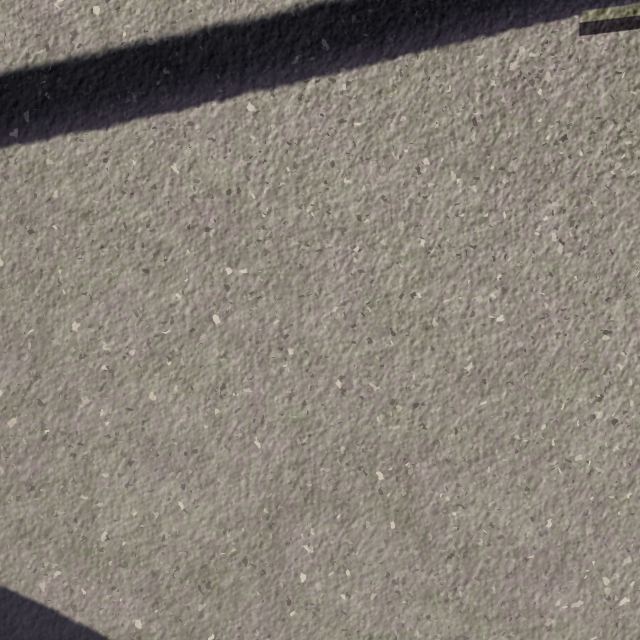
A three.js fragment shader for this texture:

```glsl
// Worn asphalt in low sunlight: slanted embossed grains with scattered pale and
// dark chips, crossed by a soft diagonal shadow band and a corner shadow.
// Grain relief is the slope of rotated value noise; chips come from jittered cells.
varying vec2 vUv;

float hash(vec2 p) {
  return fract(sin(dot(p, vec2(127.1, 311.7))) * 43758.5453);
}

float noise(vec2 p) {
  vec2 i = floor(p), f = fract(p);
  f = f * f * (3.0 - 2.0 * f);
  return mix(mix(hash(i), hash(i + vec2(1.0, 0.0)), f.x),
             mix(hash(i + vec2(0.0, 1.0)), hash(i + vec2(1.0, 1.0)), f.x), f.y);
}

float fbm(vec2 p) {
  float sum = 0.0, amp = 0.5;
  for (int i = 0; i < 4; i++) {
    sum += amp * noise(p);
    p = mat2(1.6, 1.2, -1.2, 1.6) * p + 7.3;
    amp *= 0.5;
  }
  return sum / 0.9375;
}

// Turns the canvas so that y runs along the steep grain direction
vec2 alongGrain(vec2 p) {
  return mat2(0.87, 0.49, -0.49, 0.87) * p;
}

float grainHeight(vec2 p) {
  vec2 q = alongGrain(p);
  return 0.55 * noise(q * vec2(140.0, 85.0)) + 0.45 * noise(q * vec2(250.0, 165.0) + 31.0);
}

// Sparse angular chips, one candidate in each jittered cell
float chips(vec2 p, float cells, float share, float seed) {
  vec2 q = alongGrain(p) * cells;
  q += 0.5 * vec2(noise(q * 2.3 + seed), noise(q * 2.3 + seed + 50.0));
  vec2 id = floor(q);
  float cover = 0.0;
  for (int y = -1; y <= 1; y++) {
    for (int x = -1; x <= 1; x++) {
      vec2 cell = id + vec2(float(x), float(y));
      float present = step(hash(cell + seed), share);
      vec2 center = cell + 0.2 + 0.6 * vec2(hash(cell + seed + 3.1), hash(cell + seed + 8.7));
      float turn = 2.4 * (hash(cell + seed + 6.2) - 0.5);
      vec2 d = mat2(cos(turn), sin(turn), -sin(turn), cos(turn)) * (q - center);
      d = abs(d) * vec2(1.5, 0.85);
      float size = mix(0.2, 0.5, pow(hash(cell + seed + 5.3), 3.0));
      float reach = mix(length(d), max(d.x, d.y), 0.5);
      float strength = 0.35 + 0.65 * hash(cell + seed + 11.9);
      cover = max(cover, present * strength * (1.0 - smoothstep(size - 0.11, size + 0.11, reach)));
    }
  }
  return cover;
}

void main() {
  vec2 uv = vUv;

  // Relief is crisper toward the upper right and blurred toward the lower left
  float crisp = mix(0.75, 1.2, smoothstep(0.2, 1.4, uv.x * 0.5 + uv.y));
  float relief = grainHeight(uv + vec2(-0.0019, 0.0012)) - grainHeight(uv + vec2(0.0019, -0.0012));
  float grit = noise(alongGrain(uv) * vec2(330.0, 240.0)) - 0.5;
  float clumps = noise(alongGrain(uv) * vec2(120.0, 80.0) + 63.0) - 0.5;
  float mottle = fbm(uv * 30.0) - 0.5;
  float patches = fbm(uv * 5.0 + 4.0) - 0.5;
  float tone = crisp * (0.235 * relief + 0.10 * grit + 0.06 * clumps) + 0.10 * mottle + 0.05 * patches;

  // Warm grey ground with faint green and violet stains
  vec3 color = vec3(0.565, 0.535, 0.495) + tone;
  float stain = 0.7 * (fbm(uv * 15.0 + 20.0) - 0.5) + 0.7 * (noise(uv * 95.0 + 9.0) - 0.5);
  color += stain * vec3(0.02, -0.025, 0.035);

  // Dark pits and pale stones
  float pits = chips(uv, 92.0, 0.16, 17.0);
  float stones = chips(uv, 70.0, 0.07, 41.0);
  float flecks = chips(uv, 115.0, 0.14, 73.0);
  color = mix(color, vec3(0.30, 0.28, 0.26), 0.75 * crisp * pits);
  color = mix(color, vec3(0.73, 0.69, 0.63), 0.7 * flecks);
  color = mix(color, vec3(0.85, 0.81, 0.74), 0.9 * stones);

  // Diagonal shadow band with ragged edges and a violet lower fringe
  float ragged = 0.012 * (fbm(uv * 18.0) - 0.5) + 0.005 * (noise(uv * 110.0) - 0.5);
  float aboveLower = uv.y - (0.762 + 0.235 * uv.x) + ragged;
  float belowUpper = 0.887 + 0.225 * uv.x - uv.y + ragged;
  float band = smoothstep(-0.004, 0.007, aboveLower) * smoothstep(-0.008, 0.014, belowUpper);
  float penumbra = 1.0 - smoothstep(0.005, 0.06, aboveLower);
  vec3 shade = mix(vec3(0.095, 0.095, 0.115), vec3(0.20, 0.18, 0.22), penumbra);
  shade += 0.38 * tone + 0.16 * stones + 0.08 * flecks;
  color = mix(color, shade, band);

  // Bluish shadow in the lower left corner
  float corner = smoothstep(-0.004, 0.006, 0.088 - 0.49 * uv.x - uv.y + 0.5 * ragged);
  color = mix(color, vec3(0.21, 0.20, 0.235) + 0.4 * tone, corner);

  // Small dark ledge at the upper right, under a lit mossy strip
  vec2 ledge = uv - vec2(0.905, 0.954 + 0.12 * (uv.x - 0.905));
  float lit = smoothstep(0.0, 0.012, ledge.x) * (1.0 - smoothstep(0.008, 0.013, abs(ledge.y - 0.018)));
  color = mix(color, vec3(0.47, 0.46, 0.38) + 1.3 * tone, lit);
  float dark = smoothstep(-0.002, 0.002, ledge.x) * (1.0 - smoothstep(0.009, 0.012, abs(ledge.y)));
  color = mix(color, vec3(0.18, 0.16, 0.17) + 0.6 * tone, dark);

  gl_FragColor = vec4(clamp(color, 0.0, 1.0), 1.0);
}
```
